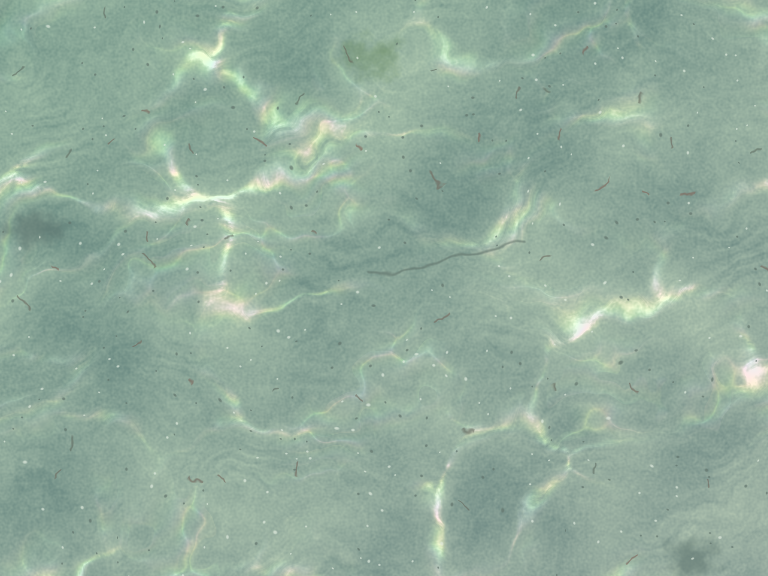
Reproduce this texture procedurally as a WebGL 1 fragment shader.

```glsl
precision highp float;
// Sunlit shallow water: a net of caustic light over pale sand with weed and grit.
uniform vec2 u_resolution;

#define CELLS vec2(3.9, 5.5)
#define TILT 0.24
#define WARP 0.17
#define BASE_LIGHT 0.245
#define CLOUDS 0.62
#define GLOW 0.18
#define LINE_LIGHT 0.42
#define KNOT_LIGHT 0.34
#define VEIL 0.17
#define RIPPLE 0.06
#define GRAIN 0.17

vec2 hash2(vec2 p) {
  vec3 a = fract(p.xyx * vec3(0.1031, 0.1030, 0.0973));
  a += dot(a, a.yzx + 33.33);
  return fract((a.xx + a.yz) * a.zy);
}

float gradientNoise(vec2 p) {
  vec2 i = floor(p), f = fract(p);
  vec2 u = f * f * f * (f * (f * 6.0 - 15.0) + 10.0);
  vec2 o = vec2(1.0, 0.0);
  float a = dot(hash2(i) * 2.0 - 1.0, f);
  float b = dot(hash2(i + o) * 2.0 - 1.0, f - o);
  float c = dot(hash2(i + o.yx) * 2.0 - 1.0, f - o.yx);
  float d = dot(hash2(i + 1.0) * 2.0 - 1.0, f - 1.0);
  return mix(mix(a, b, u.x), mix(c, d, u.x), u.y);
}

float fbm(vec2 p) {
  float sum = 0.0, amp = 0.6;
  for (int i = 0; i < 4; i++) {
    sum += amp * gradientNoise(p);
    p = p * 2.03 + 17.3;
    amp *= 0.5;
  }
  return sum;
}

// Distances to the three nearest cell centres.
vec3 nearestThree(vec2 p) {
  vec2 cell = floor(p);
  vec3 near = vec3(9.0);
  for (int y = -2; y <= 2; y++)
    for (int x = -2; x <= 2; x++) {
      vec2 c = cell + vec2(x, y);
      float d = length(c + 0.1 + 0.8 * hash2(c + 41.0) - p);
      if (d < near.x) near = vec3(d, near.xy);
      else if (d < near.y) near = vec3(near.x, d, near.y);
      else near.z = min(near.z, d);
    }
  return near;
}

vec3 waterColor(float t) {
  vec3 c = mix(vec3(0.445, 0.56, 0.53), vec3(0.565, 0.665, 0.61), clamp(t / 0.3, 0.0, 1.0));
  c = mix(c, vec3(0.635, 0.73, 0.655), clamp((t - 0.3) / 0.2, 0.0, 1.0));
  c = mix(c, vec3(0.74, 0.82, 0.715), clamp((t - 0.5) / 0.25, 0.0, 1.0));
  return mix(c, vec3(0.95, 0.97, 0.89), clamp((t - 0.75) / 0.35, 0.0, 1.0));
}

float segment(vec2 p, vec2 a, vec2 b) {
  vec2 v = b - a;
  return length(p - a - v * clamp(dot(p - a, v) / dot(v, v), 0.0, 1.0));
}

void main() {
  vec2 p = gl_FragCoord.xy / u_resolution.y;
  float px = 1.0 / u_resolution.y;

  // Refraction bends the light net.
  vec2 bend = vec2(fbm(p * 3.5), fbm(p * 3.5 + 31.7));
  vec2 q = p + WARP * bend;
  q = mat2(cos(TILT), -sin(TILT), sin(TILT), cos(TILT)) * q * CELLS;
  vec3 near = nearestThree(q + 7.0);
  float edge = near.y - near.x;
  float strength = smoothstep(-0.2, 0.32, gradientNoise(p * 3.6 + 5.0));
  float width = mix(0.03, 0.16, smoothstep(-0.3, 0.4, gradientNoise(p * 7.0 + 9.0)));
  float streak = fbm(q * vec2(5.0, 9.0) + 4.0 * bend);
  float line = exp(-edge * edge / (width * width)) * strength;
  line *= clamp(0.85 + 2.0 * streak, 0.15, 1.5);
  float knot = exp(-(near.z - near.x) * 10.0) * strength * clamp(1.0 + 2.0 * streak, 0.2, 1.6);

  // A fainter second net, folded veils and fine curved ripples.
  vec3 faint = nearestThree(q * 1.35 + 1.2 * bend + 60.0);
  float faintEdge = faint.y - faint.x;
  float patches = smoothstep(-0.08, 0.3, gradientNoise(p * 4.5 + 70.0));
  float veil = patches * (exp(-faintEdge * 9.0) + 0.5 * exp(-faintEdge * faintEdge * 400.0));
  float fold = gradientNoise(q * vec2(1.4, 2.0) + bend * 3.0 + 50.0);
  veil += 0.8 * smoothstep(0.02, 0.06, fold) * exp(-max(fold, 0.0) * 9.0) * patches;
  float phase = q.y * 30.0 + 26.0 * fbm(p * 4.0 + 3.0) + 9.0 * near.x;
  float ripple = sin(phase) + 0.5 * sin(phase * 2.3 + 8.0 * bend.x);
  ripple *= smoothstep(-0.05, 0.35, gradientNoise(p * 6.0 + 23.0));

  float light = BASE_LIGHT + CLOUDS * fbm(p * 3.6 + 13.0) + 0.18 * streak;
  light += GLOW * exp(-edge * 4.5) * (0.25 + 0.75 * strength);
  light += LINE_LIGHT * line + KNOT_LIGHT * knot + VEIL * veil + RIPPLE * ripple;
  light += GRAIN * (gradientNoise(p * 190.0) + 0.5 * gradientNoise(p * 85.0));
  vec3 color = waterColor(light);

  // Greener far water at upper left, and prismatic fringes.
  color += vec3(-0.02, 0.003, -0.01) * (p.y - p.x * 0.6);
  color += 0.04 * (line + 0.5 * veil * patches) * cos(phase * 0.7 + vec3(0.0, 2.1, 4.2));

  // Weed clumps, blurred by the water.
  vec2 w = p * 3.4 + 2.3, wc = floor(w), wr = hash2(wc + 90.0);
  vec2 wd = (fract(w) - 0.35 - 0.3 * wr.yx) * vec2(0.9, 1.2);
  float clump = 1.0 - smoothstep(0.02, 0.2, length(wd) + 0.22 * fbm(p * 24.0));
  vec3 weed = mix(vec3(0.36, 0.45, 0.43), vec3(0.40, 0.53, 0.38), step(0.5, wr.y));
  color = mix(color, weed, clump * 0.6 * step(wr.x, 0.26));

  // A long sunken stem and short scattered twigs.
  vec2 s = p + 0.05 * vec2(0.0, fbm(p * 8.0));
  float stem = segment(s, vec2(0.64, 0.53), vec2(0.91, 0.58));
  color = mix(color, vec3(0.37, 0.44, 0.41), 0.55 * (1.0 - smoothstep(0.0, 0.003 + px, stem)));
  vec2 t = p * 14.0 + 0.5 * vec2(fbm(p * 16.0), fbm(p * 16.0 + 8.0));
  vec2 tc = floor(t), tr = hash2(tc + 12.0), ts = hash2(tc + 320.0);
  vec2 reach = (0.05 + 0.14 * ts.x) * vec2(cos(6.283 * ts.y), sin(6.283 * ts.y));
  vec2 tp = fract(t) - 0.25 - 0.5 * hash2(tc + 510.0);
  float twig = 1.0 - smoothstep(0.0, 0.0016 + px, segment(tp, -reach, reach) / 14.0);
  color = mix(color, mix(vec3(0.36, 0.42, 0.38), vec3(0.5, 0.38, 0.34), tr.y), twig * 0.6 * step(tr.x, 0.2));

  // Bright and dark shell grit.
  vec2 g = p * 48.0 + 3.0 * bend, gc = floor(g), gr = hash2(gc + 200.0);
  vec2 gd = fract(g) - 0.2 - 0.6 * hash2(gc + 470.0);
  float size = mix(0.0008, 0.0028, gr.y * gr.y);
  float grit = 1.0 - smoothstep(size * 0.4, size + px, length(gd) / 48.0);
  vec3 shell = mix(vec3(0.38, 0.45, 0.42), vec3(0.88, 0.92, 0.87), step(gr.x, 0.07));
  color = mix(color, shell, grit * 0.7 * step(gr.x, 0.13));

  gl_FragColor = vec4(clamp(color, 0.0, 1.0), 1.0);
}
```
